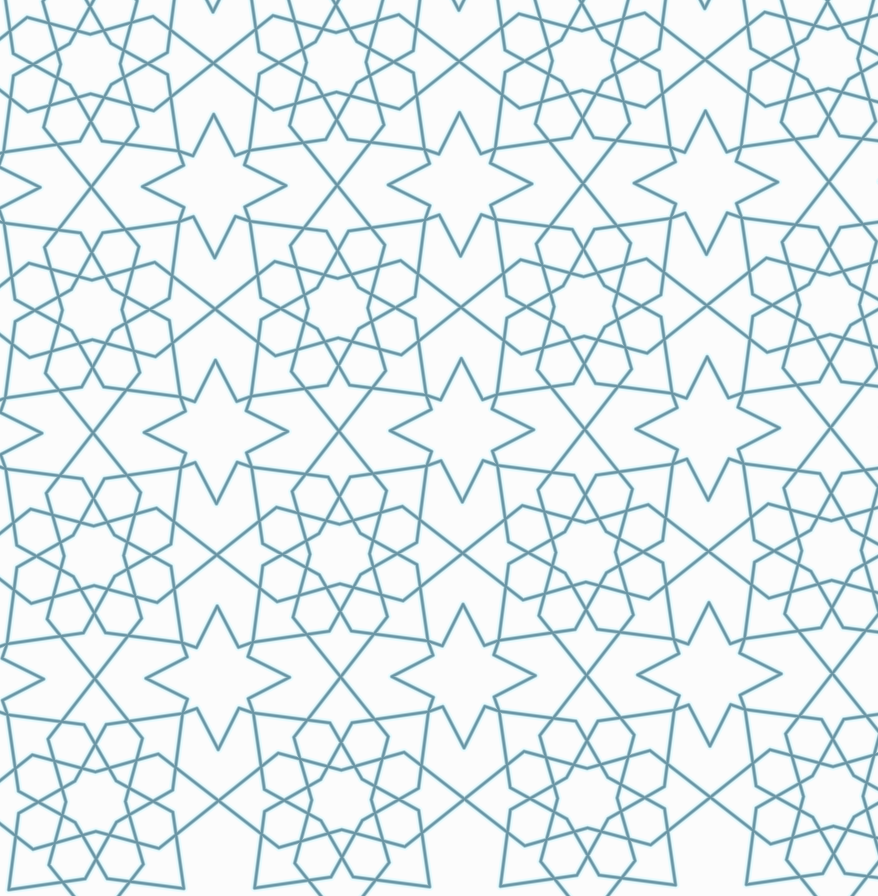
Give the GLSL for this pattern, as a WebGL 1 fragment shader.

```glsl
precision highp float;
// Line lattice of eight-petalled rosettes in square frames, with four-pointed
// stars between them. Each square cell is folded into one eighth of itself,
// where a few segment distances give every line; the grid is slightly tilted.

uniform vec2 u_resolution;

float segmentDistance(vec2 p, vec2 a, vec2 b) {
  vec2 ab = b - a;
  return length(p - a - ab * clamp(dot(p - a, ab) / dot(ab, ab), 0.0, 1.0));
}

// Rosette centred on the origin; p lies in the octant 0 <= y <= x.
float rosetteDistance(vec2 p) {
  // inner eight-pointed ring
  float d = segmentDistance(p, vec2(0.121, 0.0), vec2(0.192, 0.256));
  d = min(d, segmentDistance(p, vec2(0.0, 0.121), vec2(0.256, 0.192)));
  // petals, crossing on the axis
  d = min(d, segmentDistance(p, vec2(0.084, 0.084), vec2(0.3135, -0.045)));
  d = min(d, segmentDistance(p, vec2(0.084, -0.084), vec2(0.3135, 0.045)));
  // link to the neighbouring rosette, and side of the frame
  d = min(d, segmentDistance(p, vec2(0.256, 0.192), vec2(0.5, 0.0)));
  return min(d, segmentDistance(p, vec2(0.3135, 0.045), vec2(0.356, 0.356)));
}

// Star centred on the origin, joined to the frame corner; 0 <= x <= y.
float starDistance(vec2 p) {
  vec2 notch = vec2(0.0855, 0.1235);
  return min(segmentDistance(p, vec2(0.0, 0.292), notch),
             segmentDistance(p, notch, vec2(0.144)));
}

void main() {
  // tilted grid, one unit per repeat
  float repeatsAcross = 3.571;
  vec2 p = (gl_FragCoord.xy / u_resolution.x - vec2(0.385, 0.6695)) * repeatsAcross;
  float tilt = 0.0071;
  p = vec2(p.x * cos(tilt) + p.y * sin(tilt), p.y * cos(tilt) - p.x * sin(tilt));

  vec2 cell = floor(p + 0.5);
  vec2 local = p - cell;
  vec2 folded = abs(local);
  folded = vec2(max(folded.x, folded.y), min(folded.x, folded.y));

  float d = rosetteDistance(folded);
  // the lowest row of frames has no stars beneath it
  bool belowLastRow = cell.y < -1.5 && local.y < 0.0;
  if (!belowLastRow) d = min(d, starDistance(0.5 - folded));

  // pale cyan fringe around a soft, thin blue line
  float stroke = d / repeatsAcross * 502.0;
  vec3 color = mix(vec3(0.91, 0.99, 1.0), vec3(0.99), smoothstep(1.8, 2.8, stroke));
  color = mix(vec3(0.41, 0.58, 0.64), color, smoothstep(0.2, 1.6, stroke));
  gl_FragColor = vec4(color, 1.0);
}
```
